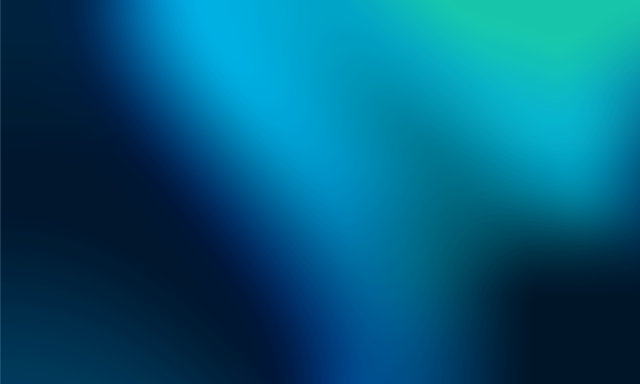
Reproduce this background procedurally as a WebGL 2 fragment shader.

```glsl
#version 300 es
precision highp float;
// Soft blurred gradient: a curved blue beam, an aqua-green glow and deep navy corners.

uniform vec2 u_resolution;
out vec4 fragColor;

// Navy left side, with a faint blue lift rising from the lower corner.
vec3 nightSide(float x, float depth) {
    vec3 navy = vec3(0.0, 0.09, 0.18);
    navy += vec3(0.0, 0.045, 0.06) * (1.0 - smoothstep(0.0, 0.5, depth));
    navy += vec3(0.0, 0.14, 0.18) * smoothstep(0.5, 1.05, depth - 2.4 * x * x);
    return navy;
}

// Teal hollow to the right of the beam, turning blue at the bottom.
vec3 tealHollow(float depth) {
    vec3 teal = mix(vec3(0.0, 0.64, 0.78), vec3(0.0, 0.41, 0.50), smoothstep(0.0, 0.6, depth));
    return mix(teal, vec3(0.0, 0.30, 0.51), smoothstep(0.65, 1.0, depth));
}

// Glow colour runs from green at the top through aqua to cyan.
vec3 glowColor(float x, float depth) {
    float slant = depth + 0.5 * abs(x - 0.87);
    vec3 aqua = mix(vec3(0.09, 0.78, 0.67), vec3(0.03, 0.71, 0.80), smoothstep(0.08, 0.33, slant));
    return mix(aqua, vec3(0.0, 0.64, 0.78), smoothstep(0.28, 0.48, depth));
}

// Soft contour steps that follow the ramps of each channel.
vec3 contourSteps(vec3 color) {
    float rate = 6.28318 * 45.0;
    return color - 0.8 * sin(color * rate) / rate;
}

void main() {
    vec2 uv = gl_FragCoord.xy / u_resolution;
    float x = uv.x;
    float depth = 1.0 - uv.y;

    // The beam bends to the right as it descends.
    float bow = sin(3.14159 * depth);
    float beamStart = 0.1 + 0.32 * smoothstep(0.0, 1.0, depth) - 0.02 * bow;
    float beamCrest = beamStart + mix(0.22, 0.18, depth) + 0.085 * bow;
    vec3 beam = mix(vec3(0.0, 0.69, 0.885), vec3(0.0, 0.31, 0.53), smoothstep(0.1, 1.1, depth));
    vec3 color = mix(nightSide(x, depth), beam, smoothstep(beamStart, beamCrest, x));

    // Richer blue along the shaded slope of the beam.
    float slope = (x - beamStart - 0.09) / 0.09;
    color.b += 0.09 * exp(-slope * slope);

    // Hollow beside the beam, then the dark lower right corner.
    float hollowStart = beamCrest - 0.09 * smoothstep(0.4, 0.75, depth);
    color = mix(color, tealHollow(depth), smoothstep(hollowStart, hollowStart + 0.21, x));
    float corner = smoothstep(0.62, 0.85, x) * smoothstep(0.45, 0.8, depth);
    color = mix(color, vec3(0.0, 0.08, 0.155), corner);

    // Glow in the upper right, with a slanted left edge and a soft bottom.
    float glowEdge = 0.5 + 0.42 * depth;
    float glow = smoothstep(glowEdge, glowEdge + 0.22, x) * (1.0 - smoothstep(0.35, 0.68, depth));
    color = mix(color, glowColor(x, depth), glow);

    // Blue shade closing in from the right border.
    vec3 shade = mix(vec3(0.0, 0.18, 0.36), vec3(0.0, 0.08, 0.155), smoothstep(0.5, 0.8, depth));
    color = mix(color, shade, smoothstep(0.88, 1.08, x) * smoothstep(-0.05, 0.55, depth));

    // Hairline of pale light on the left border.
    color = contourSteps(color);
    color = mix(color, vec3(0.45, 0.6, 0.7), 0.25 * (1.0 - smoothstep(0.0005, 0.0025, x)));
    fragColor = vec4(color, 1.0);
}
```
